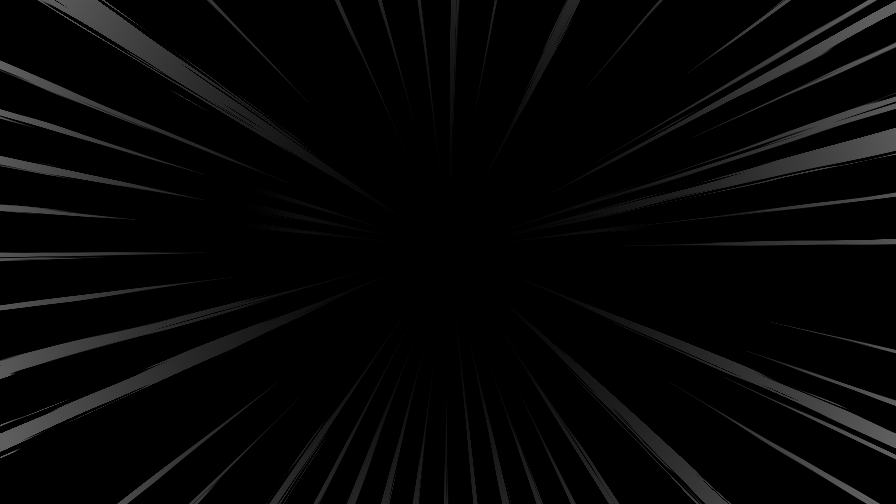
Give the GLSL for this background, as a WebGL 1 fragment shader.

```glsl
precision highp float;

uniform vec2 u_resolution;

#define VANISHING_POINT vec2(0.002, 0.007)
#define MAX_RAYS 11
#define TAPER 0.32
#define STRANDS_PER_DEGREE 2.6
#define STRAND_STRETCH 4.0
#define TEAR 2.3
#define EDGE_LIGHT 0.335
#define EDGE_RADIUS 0.9
#define FALLOFF 1.6
#define MAX_LIGHT 0.37

float hash(vec2 p) {
    p = fract(p * vec2(0.1031, 0.1137));
    p += dot(p, p.yx + 33.33);
    return fract((p.x + p.y) * p.x * 17.0);
}

float noise(vec2 p) {
    vec2 cell = floor(p);
    vec2 f = fract(p);
    f = f * f * (3.0 - 2.0 * f);
    float low = mix(hash(cell), hash(cell + vec2(1.0, 0.0)), f.x);
    float high = mix(hash(cell + vec2(0.0, 1.0)), hash(cell + 1.0), f.x);
    return mix(low, high, f.y);
}

// Coverage of one wedge; polar = (degrees, radius), tear scales its width.
float beam(vec2 polar, float tear, float angle, float halfWidth, float inner) {
    float taper = clamp((polar.y - inner) / TAPER, 0.0, 1.0);
    float gap = halfWidth * taper * tear - abs(polar.x - angle);
    float dist = radians(gap) * polar.y;
    return clamp(0.5 + dist * u_resolution.y, 0.0, 1.0) * step(inner, polar.y);
}

// Evenly fanned beams; bend pulls the middle of the fan backwards.
// Width and inner radius vary within the given ranges.
float fan(vec2 polar, float tear, float first, float spacing, float count,
          float bend, vec2 widths, vec2 inners) {
    float cover = 0.0;
    for (int i = 0; i < MAX_RAYS; i++) {
        float n = float(i);
        if (n >= count) break;
        float angle = first + spacing * n - bend * n * (count - 1.0 - n);
        float width = mix(widths.x, widths.y, hash(vec2(n, first)));
        float inner = mix(inners.x, inners.y, hash(vec2(first, n + 7.0)));
        cover = max(cover, beam(polar, tear, angle, width, inner));
    }
    return cover;
}

void main() {
    vec2 p = (gl_FragCoord.xy - 0.5 * u_resolution) / u_resolution.y - VANISHING_POINT;
    float radius = max(length(p), 0.0001);
    vec2 polar = vec2(degrees(atan(-p.y, -p.x + 0.000001)) + 180.0, radius);

    // Coarse and fine radial strands fray the beam edges.
    vec2 grain = polar * vec2(STRANDS_PER_DEGREE, STRAND_STRETCH);
    float strands = mix(noise(grain), noise(grain * 2.1 + 9.0), 0.4);
    float tear = max(0.0, 1.0 + TEAR * (0.5 - strands));

    // Faint inner streaks on the right and left that die out before the rim.
    float cover = max(fan(polar, tear, 6.6, 5.8, 3.0, 0.0, vec2(0.7, 1.1), vec2(0.04, 0.07)),
                      fan(polar, tear, 163.0, 5.2, 3.0, 0.0, vec2(0.7, 1.1), vec2(0.04, 0.07)));
    cover *= 1.0 - smoothstep(0.25, 0.42, radius);

    // Thin streaks: right, top, left, lower left, bottom, lower right.
    cover = max(cover, fan(polar, tear, 0.9, 5.9, 7.0, 0.0, vec2(0.25, 0.5), vec2(0.32, 0.7)));
    cover = max(cover, fan(polar, tear, 79.3, 8.7, 5.0, 0.0, vec2(0.35, 0.75), vec2(0.1, 0.3)));
    cover = max(cover, fan(polar, tear, 157.8, 6.1, 7.0, 0.15, vec2(0.28, 0.5), vec2(0.28, 0.65)));
    cover = max(cover, fan(polar, tear, 218.0, 6.9, 2.0, 0.0, vec2(0.3, 0.4), vec2(0.42, 0.5)));
    cover = max(cover, fan(polar, tear, 235.7, 6.7, 11.0, 0.0, vec2(0.4, 1.0), vec2(0.1, 0.35)));
    cover = max(cover, fan(polar, tear, 328.8, 6.1, 4.0, 0.0, vec2(0.22, 0.4), vec2(0.5, 0.75)));

    // Broad beams that carry the composition.
    cover = max(cover, beam(polar, tear, 13.6, 1.35, 0.04));
    cover = max(cover, beam(polar, tear, 17.6, 0.4, 0.10));
    cover = max(cover, beam(polar, tear, 28.3, 0.7, 0.20));
    cover = max(cover, beam(polar, tear, 62.8, 1.4, 0.12));
    cover = max(cover, beam(polar, tear, 88.9, 0.8, 0.06));
    cover = max(cover, beam(polar, tear, 133.9, 0.35, 0.40));
    cover = max(cover, beam(polar, tear, 146.9, 1.8, 0.06));
    cover = max(cover, beam(polar, tear, 195.1, 0.8, 0.12));
    cover = max(cover, beam(polar, tear, 203.2, 1.3, 0.10));
    cover = max(cover, beam(polar, tear, 316.4, 1.7, 0.10));
    cover = max(cover, beam(polar, tear, 337.1, 0.9, 0.07));
    cover = max(cover, beam(polar, tear, 49.6, 0.4, 0.42));

    // Light grows from black at the vanishing point to grey at the rim.
    float light = min(EDGE_LIGHT * pow(radius / EDGE_RADIUS, FALLOFF), MAX_LIGHT);
    gl_FragColor = vec4(vec3(light * cover), 1.0);
}
```
